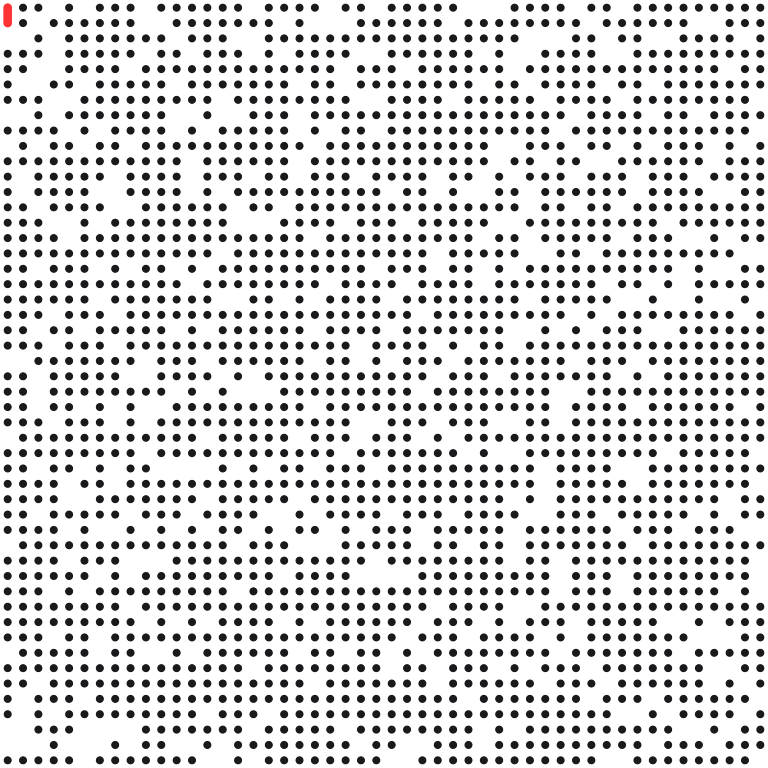
Write a WebGL 2 fragment shader that draws this pattern.

```glsl
#version 300 es
precision highp float;

uniform vec2 u_resolution;
out vec4 outColor;

const float REPEATS = 50.0;
const float DOT_RADIUS = 0.26;
const vec3 PAPER = vec3(1.0);
const vec3 INK = vec3(0.10, 0.10, 0.11);
const vec3 ACCENT = vec3(1.0, 0.20, 0.20);

float hash(vec2 cell) {
    vec3 p = fract(vec3(cell.xyx) * vec3(0.1031, 0.1030, 0.0973));
    p += dot(p, p.yzx + 33.33);
    return fract((p.x + p.y) * p.z);
}

float capsule(vec2 p, vec2 a, vec2 b, float radius) {
    vec2 axis = b - a;
    float along = clamp(dot(p - a, axis) / dot(axis, axis), 0.0, 1.0);
    return length(p - a - axis * along) - radius;
}

float coverage(float dist, float pixel) {
    return 1.0 - smoothstep(-0.6 * pixel, 0.6 * pixel, dist);
}

void main() {
    vec2 grid = gl_FragCoord.xy / u_resolution * REPEATS;
    vec2 cell = mod(floor(grid), REPEATS);
    float pixel = REPEATS / min(u_resolution.x, u_resolution.y);

    // Regular dots with random gaps
    float present = step(0.19, hash(cell + 7.0));

    // The two top-left cells are reserved for the accent
    bool reserved = cell.x < 0.5 && cell.y > REPEATS - 2.5;
    if (reserved) present = 0.0;

    float dotDistance = length(fract(grid) - 0.5) - DOT_RADIUS;
    vec3 color = mix(PAPER, INK, present * coverage(dotDistance, pixel));

    // Vertical accent pill joining two cell centres
    vec2 top = vec2(0.5, REPEATS - 0.5);
    float pillDistance = capsule(grid, top, top - vec2(0.0, 1.0), 0.28);
    color = mix(color, ACCENT, coverage(pillDistance, pixel));

    outColor = vec4(color, 1.0);
}
```
